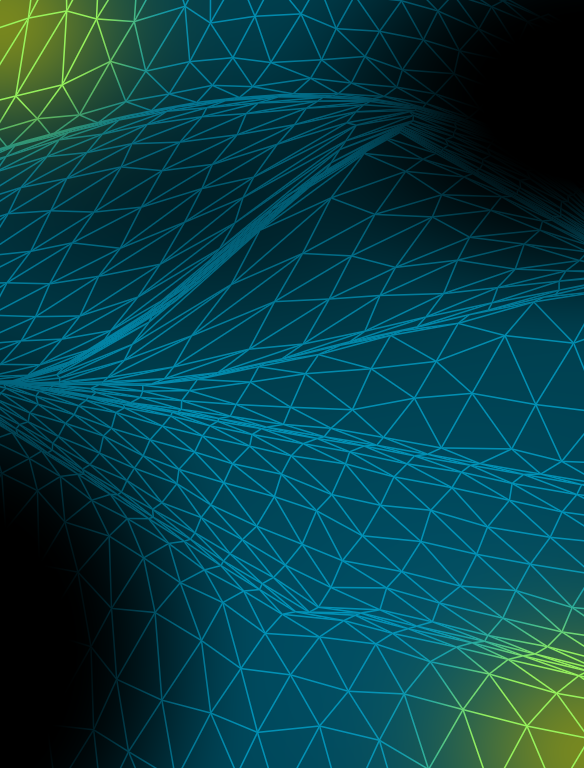
Reproduce this background procedurally as a Shadertoy shader.

```glsl
// A folded wire net of triangles over a dark teal ground with two lime glows.
// Rows of the net crowd together along ridge curves; columns share one slant,
// so each pixel only has to visit the three columns of cells around it.

const float SLANT = 0.8;       // sideways shift of a column per unit of height
const float FOLD_LEAN = 0.5;   // how far columns lie down where rows crowd
const int BANDS = 6;
const float BAND_START[7] = float[7](0.0, 9.0, 19.0, 24.0, 32.0, 46.0, 54.0);

vec2 hash2(vec2 p) {
    vec3 q = fract(p.xyx * vec3(0.1031, 0.1030, 0.0973));
    q += dot(q, q.yzx + 33.33);
    return fract((q.xx + q.yz) * q.zy);
}

// Height of ridge k, from bottom to top, at slanted coordinate w
float ridge(int k, float w) {
    if (k == 0) return -0.08 - 0.25 * w;
    if (k == 1) return 0.20 + 0.42 * max(0.23 - w, 0.0) - 0.2 * max(w - 0.3, 0.0);
    if (k == 2) return 0.443 - 0.15 * w;
    if (k == 3) return 0.50 + 0.29 * max(w + 0.17, 0.0);
    if (k == 4) {
        float rise = clamp((w + 0.42) / 0.24, 0.0, 1.0);
        return 0.50 + 0.345 * rise * rise * sqrt(rise) - 0.4 * max(w + 0.18, 0.0);
    }
    if (k == 5) return 0.876 - 0.6 * (w + 0.3) * (w + 0.3);
    return 1.05 - 0.3 * (w + 0.3);
}

// Jittered net vertex; the sine pulls rows towards the ridges
vec2 netVertex(float column, float row) {
    vec2 cell = vec2(column, row);
    cell += (hash2(cell + 17.0) - 0.5) * vec2(0.2, 0.4);
    float w = exp(cell.x / 27.0) - 1.95;
    int k = 0;
    while (k < BANDS - 1 && cell.y >= BAND_START[k + 1]) k++;
    float even = (cell.y - BAND_START[k]) / (BAND_START[k + 1] - BAND_START[k]);
    float crowded = even - 0.15 * sin(6.2832 * even);
    float low = ridge(k, w), high = ridge(k + 1, w);
    float y = mix(low, high, crowded);
    float lean = FOLD_LEAN * (even - crowded) * (high - low);
    return vec2(w + SLANT * y + lean, y);
}

// Squared distance to a segment
float segment2(vec2 p, vec2 a, vec2 b) {
    vec2 ap = p - a, ab = b - a;
    vec2 gap = ap - ab * clamp(dot(ap, ab) / max(dot(ab, ab), 1e-8), 0.0, 1.0);
    return dot(gap, gap);
}

float netDistance(vec2 p) {
    float home = floor(27.0 * log(p.x - SLANT * p.y + 1.95));
    float nearest = 1.0;
    for (int c = -1; c <= 1; c++) {
        float column = home + float(c);
        vec2 a = netVertex(column, 0.0);
        vec2 b = netVertex(column + 1.0, 0.0);
        for (float row = 0.0; row < BAND_START[BANDS]; row++) {
            vec2 aUp = netVertex(column, row + 1.0);
            vec2 bUp = netVertex(column + 1.0, row + 1.0);
            bool rising = row >= BAND_START[3] && row < BAND_START[5];
            float diagonal = rising ? segment2(p, a, bUp) : segment2(p, aUp, b);
            float sides = min(segment2(p, a, b), segment2(p, a, aUp));
            nearest = min(nearest, min(diagonal, sides));
            a = aUp;
            b = bUp;
        }
    }
    return sqrt(nearest);
}

// Soft elliptical spot, 1 at its centre
float spot(vec2 p, vec2 centre, vec2 radius) {
    vec2 q = (p - centre) / radius;
    return exp(-dot(q, q));
}

void mainImage(out vec4 fragColor, in vec2 fragCoord) {
    float pixel = 1.0 / iResolution.y;
    vec2 p = fragCoord * pixel;
    p.x *= 0.7617 * iResolution.y / iResolution.x;

    // Shadows at lower left and upper right, dimmer slope between them
    float lowerLeft = length((p - vec2(-0.06, 0.15)) / vec2(0.37, 0.45));
    float upperRight = length((p - vec2(0.78, 0.87)) / vec2(0.42, 0.30));
    float light = smoothstep(0.4, 1.1, lowerLeft) * smoothstep(0.35, 1.1, upperRight);
    light *= 1.0 - 0.5 * spot(p, vec2(0.27, 0.74), vec2(0.36, 0.16));

    // Ground with lime corners
    float glow = spot(p, vec2(0.0, 0.97), vec2(0.15, 0.13))
               + spot(p, vec2(0.77, 0.02), vec2(0.17, 0.15));
    vec3 ground = mix(vec3(0.0, 0.25, 0.31), vec3(0.0, 0.31, 0.40),
                      spot(p, vec2(0.58, 0.14), vec2(0.35, 0.3)));
    vec3 color = mix(ground * light, vec3(0.52, 0.56, 0.10), 0.9 * glow);

    // Net lines
    float lineGlow = smoothstep(0.02, 0.50, glow);
    vec3 wire = mix(vec3(0.01, 0.60, 0.75), vec3(0.62, 1.0, 0.38), lineGlow);
    wire *= max(pow(light, 0.7), lineGlow);
    float coverage = clamp(0.5 + (0.0010 - netDistance(p)) / pixel, 0.0, 1.0);
    color = mix(color, max(color, wire), 0.9 * coverage);

    fragColor = vec4(color, 1.0);
}
```
